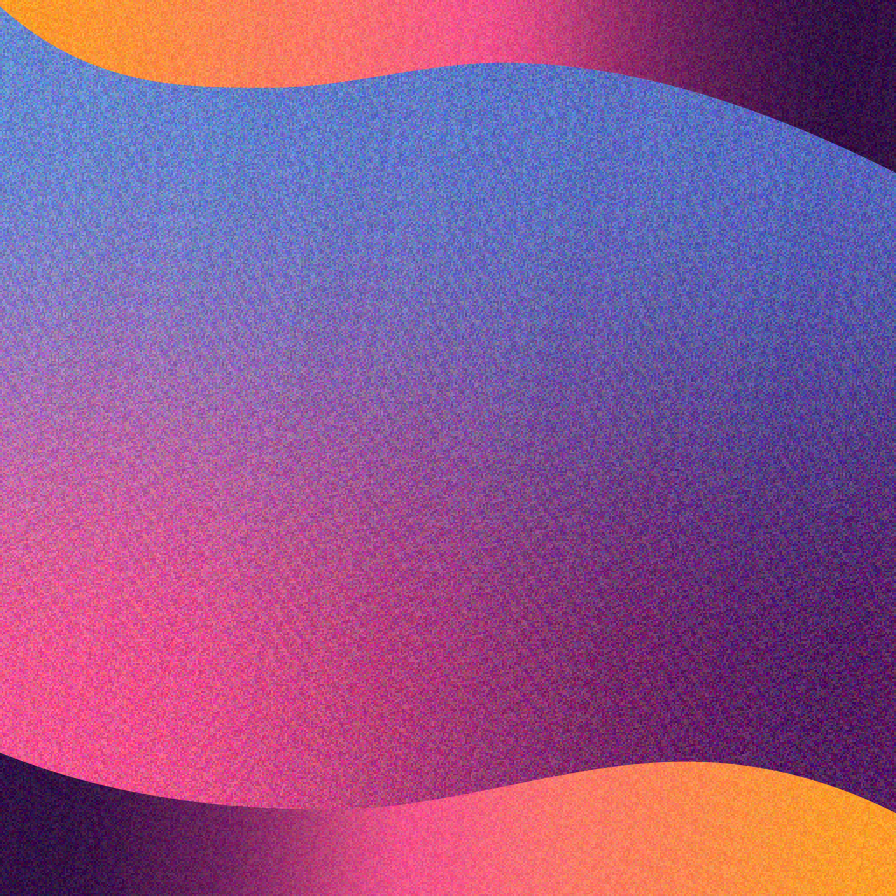
Write a Shadertoy shader that draws this background.

```glsl
const vec3 ORANGE = vec3(1.00, 0.61, 0.17);
const vec3 CORAL  = vec3(1.00, 0.46, 0.42);
const vec3 PINK   = vec3(0.95, 0.33, 0.55);
const vec3 PLUM   = vec3(0.46, 0.14, 0.38);
const vec3 NIGHT  = vec3(0.20, 0.07, 0.27);

const vec3 SKY    = vec3(0.42, 0.54, 0.82);
const vec3 INDIGO = vec3(0.34, 0.40, 0.74);
const vec3 ROSE   = vec3(0.95, 0.33, 0.56);
const vec3 GRAPE  = vec3(0.34, 0.12, 0.38);

// Knots of the two wave edges
const vec2 TOP_START  = vec2(0.00, 0.993);
const vec2 TOP_TROUGH = vec2(0.30, 0.902);
const vec2 TOP_CREST  = vec2(0.56, 0.930);
const vec2 TOP_END    = vec2(1.00, 0.807);
const vec2 LOW_START  = vec2(0.00, 0.160);
const vec2 LOW_TROUGH = vec2(0.37, 0.0965);
const vec2 LOW_CREST  = vec2(0.765, 0.150);
const vec2 LOW_END    = vec2(1.00, 0.0925);
const vec2 TOP_SLOPES = vec2(-0.90, -0.50);
const vec2 LOW_SLOPES = vec2(-0.40, -0.50);

const float GRAIN_CELLS = 512.0;
const float BODY_GRAIN  = 0.26;
const float BAND_GRAIN  = 0.17;

float hash(vec2 p) {
    return fract(sin(dot(p, vec2(12.9898, 78.233))) * 43758.5453);
}

// Cubic between two knots with given end slopes
float hermite(float x, vec2 a, vec2 b, float slopeA, float slopeB) {
    float w = b.x - a.x;
    float t = (x - a.x) / w;
    float s = t * t * (3.0 - 2.0 * t);
    float tangents = slopeA * t * (1.0 - t) * (1.0 - t) - slopeB * t * t * (1.0 - t);
    return mix(a.y, b.y, s) + w * tangents;
}

// Falls to a trough, climbs to a crest, then falls again
float wave(float x, vec2 start, vec2 trough, vec2 crest, vec2 end, vec2 slopes) {
    if (x < trough.x) return hermite(x, start, trough, slopes.x, 0.0);
    if (x < crest.x) return hermite(x, trough, crest, 0.0, 0.0);
    return hermite(x, crest, end, 0.0, slopes.y);
}

vec3 bandColor(float x) {
    vec3 c = mix(ORANGE, CORAL, smoothstep(0.0, 0.42, x));
    c = mix(c, PINK, smoothstep(0.34, 0.56, x));
    c = mix(c, PLUM, smoothstep(0.52, 0.78, x));
    return mix(c, NIGHT, smoothstep(0.70, 0.95, x));
}

vec3 bodyColor(vec2 uv) {
    vec3 upper = mix(SKY, INDIGO, uv.x);
    vec3 lower = mix(ROSE, GRAPE, smoothstep(0.05, 0.95, uv.x));
    return mix(lower, upper, smoothstep(0.20, 0.88, uv.y));
}

void mainImage(out vec4 fragColor, in vec2 fragCoord) {
    vec2 uv = fragCoord / iResolution.xy;
    float soft = 0.7 / iResolution.y;

    // Wave masks
    float topEdge = wave(uv.x, TOP_START, TOP_TROUGH, TOP_CREST, TOP_END, TOP_SLOPES);
    float lowEdge = wave(uv.x, LOW_START, LOW_TROUGH, LOW_CREST, LOW_END, LOW_SLOPES);
    float top = smoothstep(-soft, soft, uv.y - topEdge);
    float low = smoothstep(-soft, soft, lowEdge - uv.y);

    // Colour layers; the lower band runs the other way
    vec3 color = bodyColor(uv);
    color = mix(color, bandColor(uv.x), top);
    color = mix(color, bandColor(1.0 - uv.x), low);

    // Coloured grain
    vec2 cell = floor(uv * GRAIN_CELLS);
    vec3 grain = vec3(hash(cell), hash(cell + 17.3), hash(cell + 41.7)) - 0.5;
    color += grain * mix(BODY_GRAIN, BAND_GRAIN, max(top, low));

    fragColor = vec4(clamp(color, 0.0, 1.0), 1.0);
}
```
